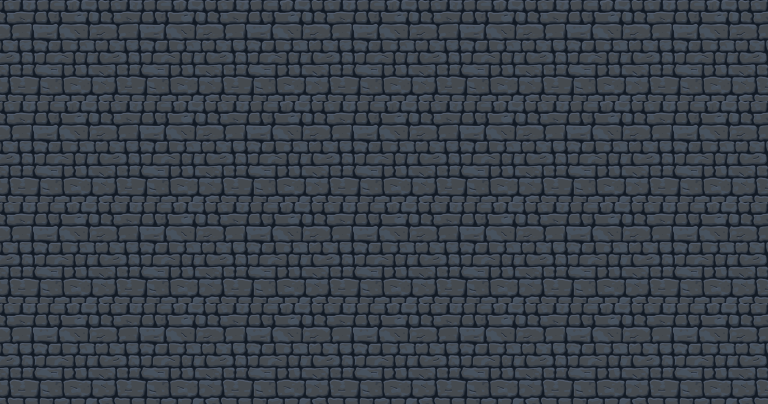
This texture is drawn by a Shadertoy shader. Its source:

```glsl
// Weathered slate brick wall built from one repeating tile of eight uneven courses.
// Each brick is a wobbly rounded box, lit from above, with bluish wear and cracks;
// every random value wraps at the tile border, so all tiles are alike.

const float TILES_DOWN = 4.0;
const float TILES_ACROSS = 7.2;
const float TILE_WIDTH = 1.0535;     // in tile heights
const float HALF_GAP = 0.0095;       // half of the mortar width
const float CORNER = 0.020;
const float WOBBLE = 0.009;
const float TAPER = 0.010;           // narrowing towards the brick's foot
const float RIM = 0.012;             // width of lit and shaded edges
const float EDGE_JITTER = 0.28;
const int SAMPLES = 3;               // antialiasing grid side

const vec3 FACE = vec3(0.27, 0.29, 0.31);
const vec3 WORN = vec3(0.28, 0.32, 0.37);
const vec3 LIT = vec3(0.33, 0.37, 0.44);
const vec3 SHADE = vec3(0.20, 0.23, 0.27);
const vec3 MORTAR = vec3(0.13, 0.16, 0.20);
const vec3 DEEP = vec3(0.07, 0.10, 0.14);

// Courses from the top: upper bounds, bricks per tile and sideways shift.
// The last course is cut off by the tile border.
const float COURSE[9] = float[9](-0.004, 0.112, 0.234, 0.393, 0.515, 0.634, 0.756, 0.934, 1.05);
const int BRICKS[8] = int[8](7, 6, 4, 7, 6, 6, 4, 7);
const float SHIFT[8] = float[8](0.05, 0.33, 0.08, 0.02, 0.20, 0.09, 0.12, 0.07);

float hash(vec2 p) {
    return fract(sin(dot(p, vec2(127.1, 311.7))) * 43758.5453);
}

// Value noise that wraps after "cells" lattice steps per tile.
float tileNoise(vec2 uv, vec2 cells) {
    vec2 p = uv * cells, i = floor(p), f = fract(p);
    f = f * f * (3.0 - 2.0 * f);
    vec2 a = mod(i, cells), b = mod(i + 1.0, cells);
    return mix(mix(hash(a), hash(vec2(b.x, a.y)), f.x),
               mix(hash(vec2(a.x, b.y)), hash(b), f.x), f.y);
}

// Left edge of brick i as a fraction of the tile width.
float brickEdge(float i, int row) {
    float n = float(BRICKS[row]);
    float jitter = hash(vec2(mod(i, n), float(row) + 3.0)) - 0.5;
    if (BRICKS[row] == 6)            // two small bricks, then a wide one
        return SHIFT[row] + 0.5 * floor(i / 3.0) + 0.115 * mod(i, 3.0) + 0.02 * jitter;
    return SHIFT[row] + (i + EDGE_JITTER * jitter) / n;
}

// Signed distance to a rounded brick whose sides draw in towards the foot.
float brickDistance(vec2 q, vec2 halfSize, float taper) {
    float foot = smoothstep(-0.2, 1.0, q.y / halfSize.y);
    vec2 d = abs(q) - halfSize + CORNER + vec2(taper * foot, 0.0);
    return length(max(d, 0.0)) + min(max(d.x, d.y), 0.0) - CORNER;
}

// Short slanted stroke used for cracks.
float crackDistance(vec2 q, float slant, float reach) {
    q.y += slant * q.x;
    return length(vec2(max(abs(q.x) - reach, 0.0), q.y)) - 0.005;
}

vec3 wallColor(vec2 tile, float soft) {
    vec2 uv = fract(tile);
    vec2 p = uv * vec2(TILE_WIDTH, 1.0);

    // Find the course and the brick.
    int row = 0;
    for (int r = 1; r < 8; r++) if (uv.y >= COURSE[r]) row = r;
    float brick = -3.0;
    for (int i = -3; i < 8; i++) if (brickEdge(float(i), row) <= uv.x) brick = float(i);
    vec2 low = vec2(brickEdge(brick, row) * TILE_WIDTH, COURSE[row]);
    vec2 high = vec2(brickEdge(brick + 1.0, row) * TILE_WIDTH, COURSE[row + 1]);
    vec2 halfSize = 0.5 * (high - low) - HALF_GAP;
    vec2 id = vec2(mod(brick, float(BRICKS[row])), float(row) * 7.0 + 1.0);

    // Ragged outline, sampled again towards and away from the light.
    vec2 ragged = vec2(tileNoise(uv, vec2(32.0)), tileNoise(uv + 0.37, vec2(28.0))) - 0.5;
    vec2 q = p - 0.5 * (low + high) + 2.0 * WOBBLE * ragged;
    float taper = TAPER * hash(id + 9.0);
    float d = brickDistance(q, halfSize, taper);
    float above = brickDistance(q - vec2(0.3, 1.0) * RIM, halfSize, taper);
    float below = brickDistance(q + vec2(0.6, 1.0) * RIM, halfSize, taper);

    // Face with worn patches and rims.
    float patches = tileNoise(uv, vec2(19.0, 23.0)) * 0.7 + tileNoise(uv, vec2(47.0)) * 0.3;
    vec3 color = mix(FACE, WORN, smoothstep(0.56, 0.66, patches));
    color = mix(color, SHADE, smoothstep(0.20, 0.12, patches) * 0.7);
    color = mix(color, SHADE, smoothstep(-soft, soft, below));
    color = mix(color, LIT, smoothstep(-soft, soft, above) * (0.65 + 0.35 * hash(id)));

    // Cracks with a lit lower lip, on the wide bricks only.
    if (halfSize.x > 0.10) {
        vec2 c = q - halfSize * (vec2(hash(id + 2.0), hash(id + 5.0)) - 0.5);
        float slant = 1.6 * (hash(id + 4.0) - 0.5);
        float reach = 0.012 + 0.025 * hash(id + 6.0);
        float lip = crackDistance(c - vec2(0.004, 0.011), slant, reach);
        color = mix(color, LIT, 0.7 * smoothstep(soft, -soft, lip));
        color = mix(color, MORTAR, 0.9 * smoothstep(soft, -soft, crackDistance(c, slant, reach)));
    }

    // Mortar, darkest in the middle of the joint.
    vec3 joint = mix(MORTAR, DEEP, smoothstep(0.002, 0.009, d));
    return mix(color, joint, smoothstep(-soft, soft, d));
}

void mainImage(out vec4 fragColor, in vec2 fragCoord) {
    float soft = 0.5 * TILES_DOWN / (iResolution.y * float(SAMPLES));
    vec3 sum = vec3(0.0);
    for (int k = 0; k < SAMPLES * SAMPLES; k++) {
        vec2 offset = (vec2(k % SAMPLES, k / SAMPLES) + 0.5) / float(SAMPLES) - 0.5;
        vec2 canvas = (fragCoord + offset) / iResolution.xy;
        vec2 tile = vec2(canvas.x, 1.0 - canvas.y) * vec2(TILES_ACROSS, TILES_DOWN);
        sum += wallColor(tile, soft);
    }
    fragColor = vec4(sum / float(SAMPLES * SAMPLES), 1.0);
}
```
